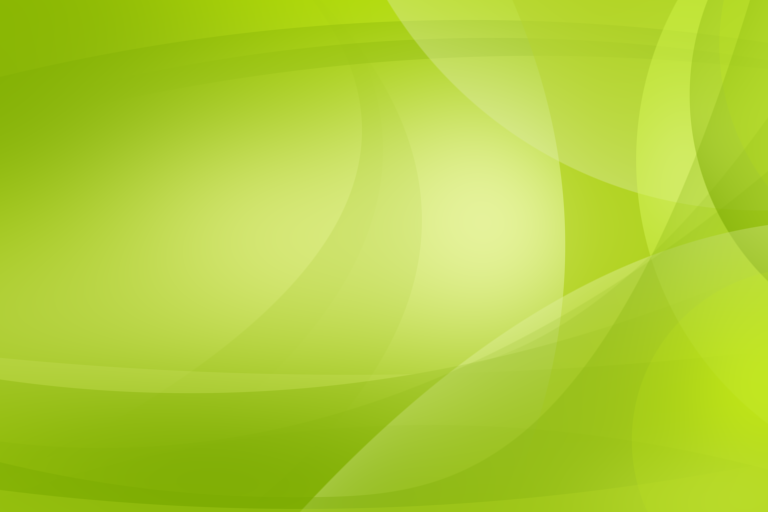
Reproduce this background procedurally as a WebGL 2 fragment shader.

```glsl
#version 300 es
precision highp float;

uniform vec2 u_resolution;
out vec4 fragColor;

const vec3 PALE = vec3(0.93, 0.97, 0.67);
const vec3 LIME = vec3(0.78, 0.93, 0.10);
const vec3 LEAF = vec3(0.47, 0.66, 0.0);

// Smooth coverage of the side where d is positive
float fill(float d) {
    float w = 0.75 * fwidth(d);
    return smoothstep(-w, w, d);
}

// Coverage that fades with depth behind its edge
float sheet(float d, float falloff) {
    return fill(d) * exp(-falloff * max(d, 0.0));
}

float disc(vec2 p, vec2 center, float radius) {
    return radius - length(p - center);
}

// Height above (or offset from) a parabola with the given apex
float bow(float along, float across, vec2 apex, float bend) {
    float t = along - apex.x;
    return across - apex.y - bend * t * t;
}

vec3 glow(vec3 color, vec2 p, vec2 center, vec2 radius, vec3 tint, float amount) {
    vec2 q = (p - center) / radius;
    return mix(color, tint, amount * exp(-dot(q, q)));
}

vec3 backdrop(vec2 p) {
    vec3 c = vec3(0.62, 0.78, 0.04);
    c = glow(c, p, vec2(0.70, 1.02), vec2(0.50, 0.25), vec3(0.70, 0.87, 0.0), 0.85);
    c = glow(c, p, vec2(0.0, 0.78), vec2(0.50, 0.22), vec3(0.50, 0.68, 0.01), 0.8);
    c = glow(c, p, vec2(0.0, 1.0), vec2(0.35, 0.2), vec3(0.52, 0.70, 0.0), 0.7);
    c = glow(c, p, vec2(0.08, 0.36), vec2(0.50, 0.20), vec3(0.71, 0.82, 0.26), 0.75);
    c = glow(c, p, vec2(1.18, 0.20), vec2(0.28, 0.22), vec3(0.61, 0.76, 0.08), 0.6);
    c = glow(c, p, vec2(0.45, 0.07), vec2(0.48, 0.18), LEAF, 0.85);
    c = glow(c, p, vec2(0.56, 0.54), vec2(0.40, 0.27), vec3(0.86, 0.92, 0.50), 0.85);
    c = glow(c, p, vec2(0.96, 0.58), vec2(0.29, 0.29), PALE, 0.92);
    c = glow(c, p, vec2(1.32, 0.85), vec2(0.25, 0.25), vec3(0.71, 0.87, 0.14), 0.7);
    c = glow(c, p, vec2(1.47, 0.26), vec2(0.22, 0.22), vec3(0.77, 0.92, 0.04), 0.9);
    return glow(c, p, vec2(1.36, 0.02), vec2(0.28, 0.13), vec3(0.76, 0.88, 0.24), 0.75);
}

void main() {
    vec2 p = gl_FragCoord.xy / u_resolution.y;
    vec3 c = backdrop(p);

    // Shallow arches along the top
    float archHigh = -bow(p.x, p.y, vec2(0.918, 0.961), -0.132);
    float archMid = -bow(p.x, p.y, vec2(0.960, 0.926), -0.150);
    float archLow = -bow(p.x, p.y, vec2(1.050, 0.891), -0.130);
    c = mix(c, LEAF, 0.27 * sheet(archHigh, 9.0));
    c = mix(c, LEAF, 0.22 * fill(archMid) * (1.0 - fill(archLow)) * smoothstep(0.1, 0.8, p.x));

    // Nested curves sweeping down to the lower left
    float sweepInner = fill(bow(p.y, p.x, vec2(0.746, 0.707), -1.5));
    float sweepMid = fill(bow(p.y, p.x, vec2(0.707, 0.748), -1.13));
    float sweepOuter = fill(bow(p.y, p.x, vec2(0.570, 0.824), -1.07));
    float sweepFade = 1.0 - 0.6 * smoothstep(0.75, 1.0, p.y);
    c = mix(c, vec3(0.58, 0.74, 0.06), sweepFade * (0.15 * sweepInner - 0.03 * sweepMid - 0.10 * sweepOuter));

    // Tall bowed edge right of the main glow
    float bowed = fill(bow(p.y, p.x, vec2(0.521, 1.104), -0.45));
    c = mix(c, vec3(0.66, 0.80, 0.02), bowed * 0.55 * smoothstep(0.02, 0.35, p.y) * (1.0 - smoothstep(1.15, 1.45, p.x)));

    // Wide translucent disc hanging from the top
    float hanging = disc(p, vec2(1.484, 1.439), 0.85);
    c = mix(c, vec3(0.87, 0.92, 0.66), 0.40 * sheet(hanging, 2.8));

    // Overlapping discs at the right
    float lens = disc(p, vec2(1.887, 0.6875), 0.6445);
    c = mix(c, vec3(0.81, 0.95, 0.27), fill(lens) * mix(0.22, 0.50, smoothstep(0.25, 0.6, p.y)));
    c = glow(c, p, vec2(1.34, 0.67), vec2(0.10, 0.16), PALE, 0.28 * fill(lens));
    float shade = disc(p, vec2(1.855, 0.814), 0.508);
    c = mix(c, vec3(0.53, 0.70, 0.04), sheet(shade, 5.0) * mix(0.72, 0.36, smoothstep(0.55, 0.8, p.y)));
    c = mix(c, LIME, 0.22 * sheet(disc(p, vec2(1.854, 0.912), 0.449), 4.0));

    // Pale hill rising from the bottom to the right edge
    float hillX = 1.5 - p.x;
    float hill = 0.5605 - 0.145 * hillX - 0.512 * hillX * hillX - p.y;
    c = mix(c, vec3(0.88, 0.94, 0.62), 0.44 * sheet(hill, 5.0));

    // Long ribbons crossing low on the canvas
    float ribbonTop = fill(-bow(p.x, p.y, vec2(0.684, 0.268), 0.071));
    float ribbonBase = -bow(p.x, p.y, vec2(0.371, 0.232), 0.195);
    c = mix(c, vec3(0.84, 0.91, 0.45), 0.20 * ribbonTop * (1.0 - fill(ribbonBase)));
    c = mix(c, LEAF, 0.16 * sheet(ribbonBase, 3.0) * (1.0 - smoothstep(0.9, 1.5, p.x)));
    c = mix(c, LEAF, 0.09 * ribbonTop * smoothstep(0.8, 1.2, p.x) * (1.0 - smoothstep(1.25, 1.5, p.x)));
    c = mix(c, LEAF, 0.13 * sheet(-bow(p.x, p.y, vec2(0.20, 0.125), 0.32), 5.0));
    c = mix(c, LEAF, 0.06 * sheet(-bow(p.x, p.y, vec2(0.84, 0.170), -0.20), 4.0));

    // Faint diagonal branch
    float branchX = max(p.x - 0.78, 0.0);
    float branch = 0.268 + 0.97 * branchX * branchX - p.y;
    c = mix(c, LEAF, 0.12 * sheet(branch, 4.0) * smoothstep(0.82, 1.1, p.x));

    // Great curve from the lower left up to the top right
    float curveX = p.x - 0.566;
    float rise = 1.337 * pow(max(curveX, 0.0), 3.0) + 0.213 * pow(min(curveX, 0.0), 2.0);
    float great = 0.029 + rise - p.y;
    c = mix(c, LEAF, sheet(great, 2.5) * mix(0.40, 0.24, smoothstep(0.5, 1.0, p.x)));

    // Soft disc and lighter floor in the lower right
    c = mix(c, LIME, 0.16 * sheet(disc(p, vec2(1.57, 0.14), 0.336), 1.0));
    float ground = -bow(p.x, p.y, vec2(0.586, 0.006), 0.108);
    c = mix(c, vec3(0.74, 0.87, 0.15), 0.25 * fill(ground));

    fragColor = vec4(c, 1.0);
}
```
